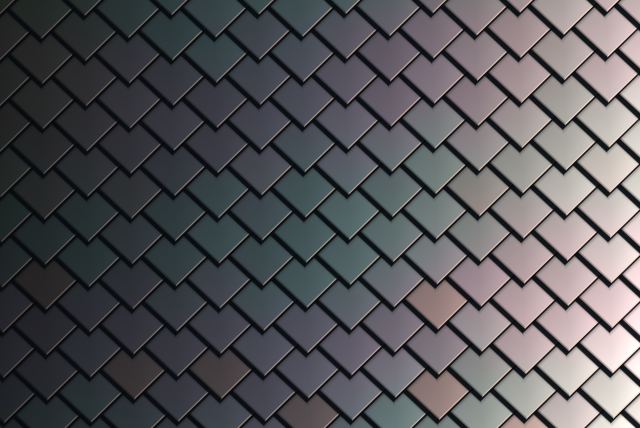
Give the GLSL for this texture, as a Shadertoy shader.

```glsl
// Overlapping metal shingles: rows of V-shaped plates, painted from the lowest
// row to the highest, each dropping a shadow on the plates below it.
// Light grows towards the lower right; layered sines give an iridescent sheen.

const vec2 PITCH = vec2(0.0680, 0.0353);    // half column step, row step
const vec2 ANCHOR = vec2(0.5449, 0.3646);   // tip of plate (0, 0)
const float SLOPE = 0.95;                   // steepness of the plate edges
const vec3 SHADOW = vec3(0.025, 0.04, 0.055);
const vec3 RIM = vec3(0.90, 0.78, 0.72);
const vec3 COOL = vec3(0.92, 1.00, 1.06);
const vec3 WARM = vec3(1.08, 0.99, 0.96);
const vec3 VIOLET = vec3(1.05, 0.96, 1.06);
const vec3 TEAL = vec3(0.89, 1.05, 1.03);
const vec3 BROWN = vec3(1.16, 0.95, 0.91);

float hash(vec2 id) {
    return fract(sin(dot(id, vec2(127.1, 311.7))) * 4375.85);
}

// Canvas position to the slightly skewed plate grid.
vec2 toGrid(vec2 p) {
    vec2 d = p - ANCHOR;
    return vec2(d.x + 0.016 * d.y, d.y - 0.0076 * d.x);
}

// Nearest plate of a row: x = offset from its tip, y = depth inside its edge,
// z = column number.
vec3 plate(vec2 q, float row) {
    float odd = mod(row, 2.0);
    float column = 2.0 * floor((q.x / PITCH.x - odd) * 0.5 + 0.5) + odd;
    vec2 d = q - vec2(column, row) * PITCH;
    float depth = (d.y - SLOPE * abs(d.x)) / sqrt(1.0 + SLOPE * SLOPE);
    return vec3(d.x, depth, column);
}

// Brightness of the whole wall.
float wallLight(vec2 p) {
    float x = clamp(p.x, 0.0, 1.0);
    return 0.135 + 0.27 * x + 0.45 * x * x * x * (1.25 - 0.75 * p.y);
}

// Tinted metal with a sheen that drifts over the wall and differs per plate.
vec3 metal(vec2 p, vec2 id) {
    float film = sin(15.7 * p.y - 4.0 + sin(5.0 * p.x))
               + 0.4 * sin(11.0 * p.x + 7.0 * p.y);
    film += 1.3 * (hash(id) - 0.5);
    vec3 tint = mix(VIOLET, TEAL, smoothstep(-1.3, 1.3, film));
    float brownPlate = step(0.88, hash(id + 17.0)) * (1.0 - smoothstep(0.2, 0.5, p.y));
    tint = mix(tint, BROWN, 0.8 * brownPlate);
    tint = mix(tint, vec3(1.0), 0.6 * smoothstep(0.55, 0.95, p.x));
    vec3 ambience = mix(COOL, WARM, smoothstep(0.4, 0.85, p.x));
    float greenCorner = (1.0 - smoothstep(0.0, 0.3, p.x)) * smoothstep(0.2, 0.6, p.y);
    ambience *= mix(vec3(1.0), vec3(1.0, 1.02, 0.85), greenCorner);
    float jitter = 0.95 + 0.1 * hash(id + 5.0);
    return wallLight(p) * jitter * tint * ambience;
}

// One plate: soft gradient, bright right rim, darker left lip.
vec3 shadePlate(vec2 p, vec3 cell, float row, float px) {
    vec3 color = metal(p, vec2(cell.z, row));
    color *= 1.06 + 0.9 * cell.x - 0.06 * smoothstep(0.0, 0.04, cell.y);
    float rightSide = smoothstep(-px, px, cell.x);
    float rim = 1.0 - smoothstep(0.0010, 0.0010 + 1.3 * px, cell.y);
    float lip = 1.0 - smoothstep(0.0005, 0.0025 + px, cell.y);
    vec3 rimColor = RIM * min(1.1, 0.40 + 0.75 * p.x);
    color = mix(color, rimColor, 0.85 * rim * rightSide);
    return mix(color, color * 0.65, lip * (1.0 - rightSide));
}

// Darkness dropped by a row: a crisp offset copy and a soft halo.
float rowShadow(vec2 p, vec2 q, float row, float px) {
    vec2 drop = vec2(-mix(0.0015, 0.0042, p.x), -0.0062);
    float crisp = smoothstep(-0.0012 - px, 0.0008, plate(q - drop, row).y);
    float halo = smoothstep(-0.010, 0.0, plate(q - drop * 0.7, row).y);
    return max(0.94 * crisp, 0.30 * halo * halo);
}

void mainImage(out vec4 fragColor, in vec2 fragCoord) {
    float px = 1.0 / iResolution.x;
    vec2 p = fragCoord * px;
    vec2 q = toGrid(p);
    float baseRow = floor(q.y / PITCH.y);

    // Four rows can reach any one point; higher rows lie on top.
    vec3 color = SHADOW;
    for (int i = -2; i <= 1; i++) {
        float row = baseRow + float(i);
        vec3 cell = plate(q, row);
        color = mix(color, SHADOW, rowShadow(p, q, row, px));
        float cover = smoothstep(-0.7 * px, 0.7 * px, cell.y);
        color = mix(color, shadePlate(p, cell, row, px), cover);
    }
    fragColor = vec4(clamp(color, 0.0, 1.0), 1.0);
}
```
